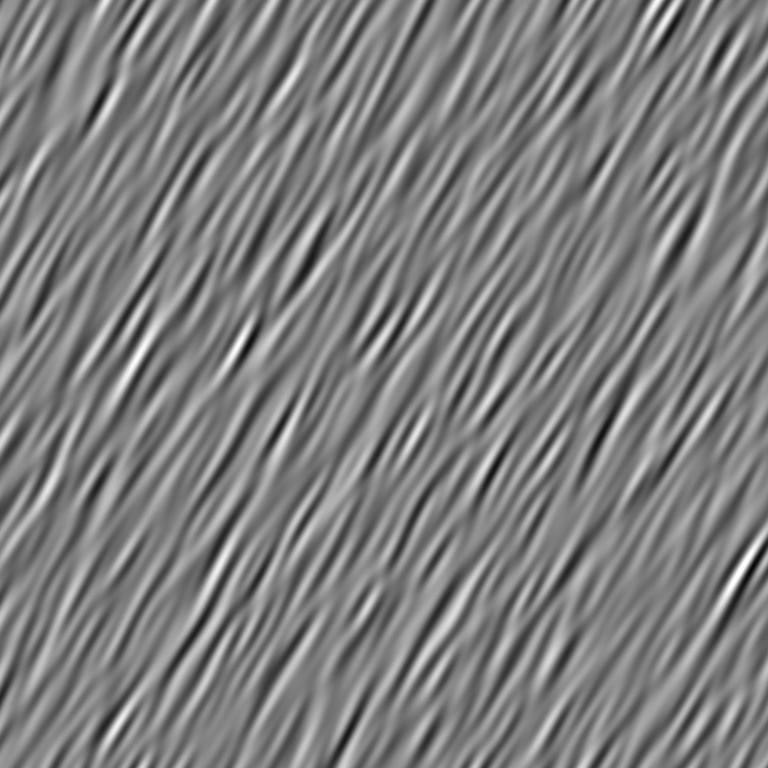
Give the GLSL for this texture, as a WebGL 1 fragment shader.

```glsl
precision highp float;
// Slanted grey streaks, like brushed fibre: wavelet noise on a cellular grid.
// Each stretched cell scatters many wave packets with random phase, pitch
// and tilt; their sum is centred on mid grey.

uniform vec2 u_resolution;

const float TAU = 6.2831853;
const float STREAK_ANGLE = 1.06;              // radians above horizontal
const vec2  PACKET_SIZE = vec2(0.038, 0.112); // radius across and along the streaks
const float PITCH_MIN = 22.0;                 // waves per canvas height
const float PITCH_MAX = 47.0;
const float TILT_SPREAD = 0.10;               // slope variation of single packets
const float STRENGTH_MIN = 0.5;
const float STRENGTH_MAX = 1.2;
const int   PACKETS_PER_CELL = 9;
const float MID_GREY = 0.497;
const float CONTRAST = 0.106;

// Three independent random values from a cell and packet index.
vec3 hash3(vec3 p) {
  p = fract(p * vec3(0.1031, 0.1030, 0.0973));
  p += dot(p, p.yxz + 33.33);
  return fract((p.xxy + p.yxx) * p.zyx);
}

// One wave packet: a cosine across the streak under a smooth elliptical window.
float wavePacket(vec2 offset, vec3 shape) {
  float window = max(0.0, 1.0 - dot(offset, offset));
  vec2 pos = offset * PACKET_SIZE;
  float pitch = mix(PITCH_MIN, PITCH_MAX, shape.x);
  float tilt = TILT_SPREAD * (2.0 * shape.y - 1.0);
  float wave = cos(TAU * (pitch * (pos.x + tilt * pos.y) + shape.z));
  return window * window * window * wave;
}

// Sum of the packets of the surrounding cells.
float streakNoise(vec2 p) {
  vec2 cell = floor(p);
  vec2 local = fract(p);
  float sum = 0.0;
  for (int y = -1; y <= 1; y++) {
    for (int x = -1; x <= 1; x++) {
      vec2 neighbour = vec2(float(x), float(y));
      for (int i = 0; i < PACKETS_PER_CELL; i++) {
        vec3 seed = vec3(cell + neighbour + 100.0, float(i) * 17.0 + 5.0);
        vec3 place = hash3(seed);
        vec3 shape = hash3(seed + vec3(311.0, 173.0, 71.0));
        float strength = mix(STRENGTH_MIN, STRENGTH_MAX, place.z);
        sum += strength * wavePacket(local - neighbour - place.xy, shape);
      }
    }
  }
  return sum;
}

void main() {
  vec2 uv = gl_FragCoord.xy / u_resolution.y;

  // Turn into streak space: x across the streaks, y along them.
  float c = cos(STREAK_ANGLE);
  float s = sin(STREAK_ANGLE);
  vec2 streakPos = vec2(s * uv.x - c * uv.y, c * uv.x + s * uv.y);

  float grey = MID_GREY + CONTRAST * streakNoise(streakPos / PACKET_SIZE);
  gl_FragColor = vec4(vec3(clamp(grey, 0.0, 1.0)), 1.0);
}
```
